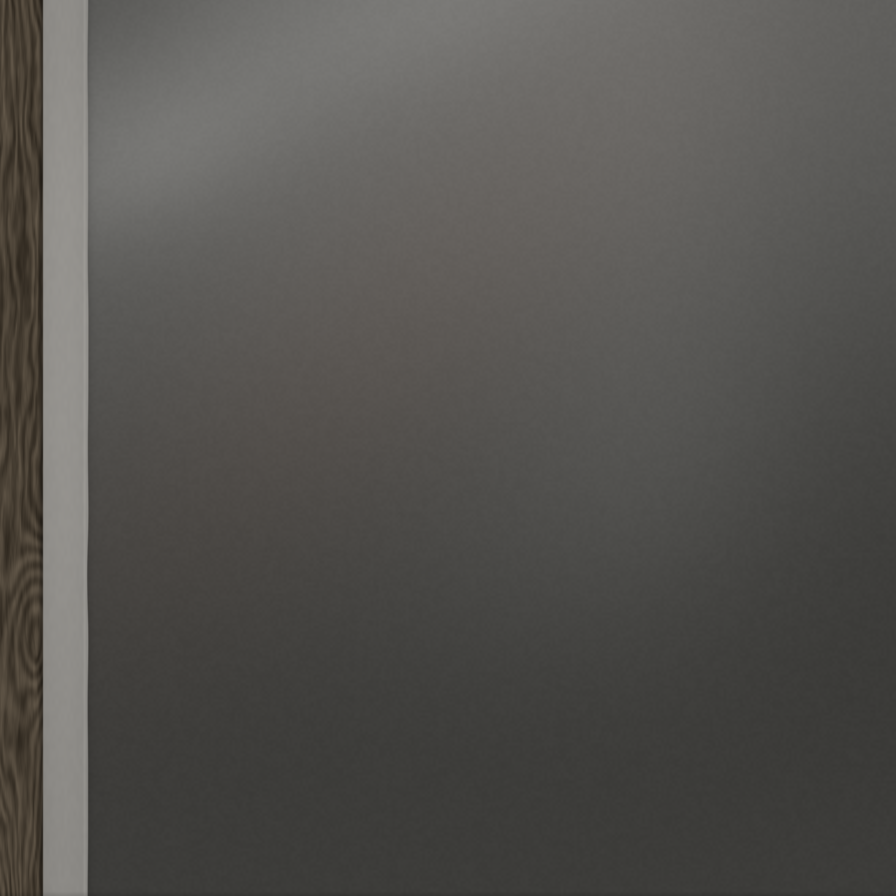
Give the GLSL for this texture, as a Shadertoy shader.

```glsl
// A dark satin panel with soft diagonal reflections, framed on the left by
// a pale metal strip and a narrow board of wood. The sheen is a sum of
// gaussian lobes over a vertical ramp; the wood grain is warped noise.

const float WOOD_EDGE = 0.048;
const float STRIP_EDGE = 0.098;

float hash(vec2 p) {
    vec3 q = fract(vec3(p.xyx) * 0.1031);
    q += dot(q, q.yzx + 33.33);
    return fract((q.x + q.y) * q.z);
}

float noise(vec2 p) {
    vec2 cell = floor(p);
    vec2 f = fract(p);
    f = f * f * (3.0 - 2.0 * f);
    float low = mix(hash(cell), hash(cell + vec2(1, 0)), f.x);
    float high = mix(hash(cell + vec2(0, 1)), hash(cell + vec2(1, 1)), f.x);
    return mix(low, high, f.y);
}

float fbm(vec2 p) {
    float sum = 0.0;
    float amplitude = 0.5;
    for (int i = 0; i < 4; i++) {
        sum += amplitude * noise(p);
        p = p * 2.03 + 17.3;
        amplitude *= 0.5;
    }
    return sum;
}

// Gaussian lobe with its long axis turned by the given angle
float lobe(vec2 p, vec2 center, vec2 size, float angle) {
    float c = cos(angle);
    float s = sin(angle);
    vec2 d = mat2(c, -s, s, c) * (p - center) / size;
    return exp(-dot(d, d));
}

vec3 panelColor(vec2 p) {
    // Vertical ramp, falling off toward the right side
    float light = 0.235 + 0.195 * smoothstep(0.1, 1.05, p.y);
    light -= 0.055 * smoothstep(0.68, 1.02, p.x) * smoothstep(0.0, 0.65, p.y);

    // Soft reflections and the shaded upper corner
    light += 0.055 * lobe(p, vec2(0.16, 0.815), vec2(0.15, 0.075), 0.4);
    light += 0.045 * lobe(p, vec2(0.47, 0.99), vec2(0.27, 0.09), 0.4);
    light += 0.020 * lobe(p, vec2(0.70, 0.45), vec2(0.24, 0.14), 0.75);
    light -= 0.075 * lobe(p, vec2(0.09, 1.0), vec2(0.18, 0.08), 0.35);
    light -= 0.012 * lobe(p, vec2(0.10, 0.60), vec2(0.16, 0.20), 0.0);

    // Brown cast along the rising diagonal
    float warmth = lobe(p, vec2(0.42, 0.62), vec2(0.52, 0.17), 0.75);
    vec3 tint = mix(vec3(0.003, 0.001, -0.009), vec3(0.014, -0.002, -0.017), warmth);

    // Fine satin texture
    float grain = noise(p * 330.0) - 0.5 + 0.5 * (noise(p * 150.0) - 0.5);
    return light + tint + 0.012 * grain;
}

vec3 stripColor(vec2 p) {
    float across = (p.x - WOOD_EDGE) / (STRIP_EDGE - WOOD_EDGE);
    float light = 0.535 + 0.035 * smoothstep(0.0, 0.6, p.y);
    light -= 0.025 * smoothstep(0.75, 1.0, p.y);
    light += 0.018 * sin(across * 3.1416) - 0.012;
    light += 0.012 * (noise(p * vec2(300.0, 120.0)) - 0.5);
    // Thin bevel at the panel side
    light += 0.035 * lobe(p, vec2(0.0945, p.y), vec2(0.0015, 1.0), 0.0);
    return light * vec3(1.015, 1.0, 0.97);
}

vec3 woodColor(vec2 p) {
    // Long streaks bent into arches around a knot
    float bend = lobe(p, vec2(0.035, 0.32), vec2(0.06, 0.11), 0.0);
    float waver = fbm(vec2(p.x * 25.0, p.y * 5.0));
    float arch = length((p - vec2(0.042, 0.27)) * vec2(1.0, 0.32));
    float along = p.x + 0.045 * waver + 0.025 * p.y;
    float coordinate = mix(along, arch + 0.02 * waver, bend);
    float rings = 0.5 + 0.5 * sin(coordinate * 720.0);
    float fiber = fbm(vec2(p.x * 260.0 + 6.0 * waver, p.y * 16.0));
    float pores = noise(vec2(p.x * 420.0, p.y * 65.0));
    float tone = 0.34 * rings + 0.62 * fiber + 0.18 * pores;
    vec3 wood = mix(vec3(0.135, 0.112, 0.082), vec3(0.395, 0.352, 0.295), tone);
    // Shadow beside the strip
    return wood * (1.0 - 0.35 * smoothstep(0.041, WOOD_EDGE, p.x));
}

void mainImage(out vec4 fragColor, in vec2 fragCoord) {
    vec2 p = fragCoord / iResolution.xy;
    float blur = 1.0 / iResolution.x;

    // Slightly uneven edge between strip and panel
    float edge = STRIP_EDGE + 0.0015 * (noise(vec2(3.0, p.y * 14.0)) - 0.5);
    float strip = smoothstep(WOOD_EDGE - blur, WOOD_EDGE + blur, p.x);
    float panel = smoothstep(edge - blur, edge + blur, p.x);

    vec3 face = panelColor(p);
    face *= 1.0 - 0.12 * exp(-max(p.x - edge, 0.0) / 0.004);
    vec3 color = mix(woodColor(p), stripColor(p), strip);
    color = mix(color, face, panel);

    // Faint dark line along the bottom
    color *= 1.0 - 0.10 * (1.0 - smoothstep(0.0, 0.006, p.y));
    fragColor = vec4(color, 1.0);
}
```
